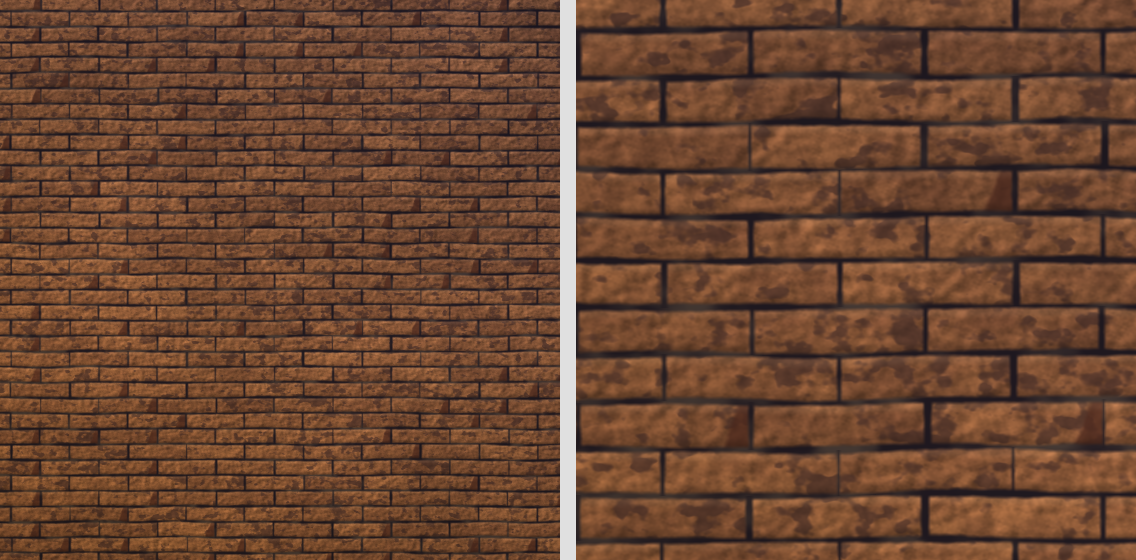
Left: the whole. Right: its middle third, enlarged.
Give the GLSL for this texture, as a Shadertoy shader.

```glsl
// Weathered brown brick wall in running bond with thin dark mortar joints.

const float ROWS = 36.17;         // courses over the canvas height
const float BRICKS = 9.576;       // bricks over the canvas width
const vec2 START = vec2(0.19, 0.47); // first joints, in brick and course units

const vec3 CLAY_LIGHT = vec3(0.565, 0.365, 0.228);
const vec3 CLAY_DARK = vec3(0.385, 0.238, 0.165);
const vec3 PIT = vec3(0.235, 0.155, 0.145);
const vec3 CHIP = vec3(0.29, 0.155, 0.115);
const vec3 JOINT_DARK = vec3(0.115, 0.092, 0.120);
const vec3 JOINT_PALE = vec3(0.33, 0.275, 0.235);

float hash(vec2 p) {
    vec3 q = fract(p.xyx * vec3(0.1031, 0.1030, 0.0973));
    q += dot(q, q.yzx + 33.33);
    return fract((q.x + q.y) * q.z);
}

float noise(vec2 p) {
    vec2 i = floor(p), f = fract(p);
    f = f * f * (3.0 - 2.0 * f);
    return mix(mix(hash(i), hash(i + vec2(1, 0)), f.x),
               mix(hash(i + vec2(0, 1)), hash(i + vec2(1, 1)), f.x), f.y);
}

float fbm(vec2 p) {
    float sum = 0.0, amp = 0.5;
    for (int i = 0; i < 3; i++) {
        sum += amp * noise(p);
        p = mat2(1.6, 1.2, -1.2, 1.6) * p + 17.3;
        amp *= 0.5;
    }
    return sum / 0.875;
}

// Clay face: q is in course heights, f is the place within the brick
vec3 brickColor(vec2 q, vec2 f, vec2 id) {
    float tone = hash(id + 3.7);
    float mottled = fbm(q * vec2(1.5, 2.2) + 40.0);
    vec3 col = mix(CLAY_DARK, CLAY_LIGHT, clamp(0.16 + 0.42 * tone + 0.75 * (mottled - 0.2), 0.0, 1.0));

    // Rough relief lit from the upper left
    vec2 g = q * vec2(3.6, 4.4);
    float relief = fbm(g) - fbm(g + vec2(0.45, -0.45));
    col *= 1.0 + 0.55 * relief;

    // Dark pits gather on the worn bricks, mostly toward their right ends
    float wear = hash(id + 91.3);
    float pits = smoothstep(0.56, 0.76, fbm(q * vec2(2.3, 3.2) + 9.0) + 0.13 * (wear - 0.5) + 0.10 * (f.x - 0.5));
    col = mix(col, PIT, 0.62 * pits);

    // Some right ends are broken off at a slant
    float slant = f.x + 0.10 * (0.5 - f.y) + 0.06 * (mottled - 0.5);
    float chip = step(0.78, hash(id + 57.1)) * smoothstep(0.86, 0.90, slant);
    col = mix(col, CHIP, 0.75 * chip);

    // Pale upper arris and shaded lower edge
    col += vec3(0.055, 0.050, 0.042) * smoothstep(0.70, 0.88, f.y);
    return col * mix(0.80, 1.0, smoothstep(0.05, 0.30, f.y));
}

// Mortar is mostly in shadow, with pale crumbs left in it
vec3 jointColor(vec2 q, float upright) {
    float crumbs = smoothstep(0.40, 0.80, fbm(q * vec2(0.9, 1.3) + 70.0));
    return mix(JOINT_DARK, JOINT_PALE, crumbs * mix(0.65, 0.35, upright));
}

// Broad change of light: warm lower left, cool and dim upper right
vec3 wallTint(vec2 uv) {
    float cool = clamp(0.75 * uv.y + 0.35 * uv.x - 0.1, 0.0, 1.0);
    vec3 tint = mix(vec3(1.04, 1.01, 0.88), vec3(0.97, 0.99, 1.13), cool);
    float stain = 0.90 + 0.20 * fbm(uv * 5.0 + 5.0);
    vec2 c = uv - vec2(0.45, 0.5);
    return tint * stain * (1.04 - 0.28 * dot(c, c));
}

void mainImage(out vec4 fragColor, in vec2 fragCoord) {
    vec2 uv = fragCoord / iResolution.xy;
    vec2 q = uv * ROWS;
    float pixel = ROWS / iResolution.y;

    // Slightly uneven courses, every other one shifted by half a brick
    float y = q.y - START.y + 0.12 * (noise(q * vec2(0.35, 0.5)) - 0.5);
    float row = floor(y);
    float x = uv.x * BRICKS - START.x - 0.5 * mod(row, 2.0);
    x += 0.035 * (noise(vec2(q.x * 0.3, row * 7.1)) - 0.5);
    vec2 id = vec2(floor(x), row) + 20.0;
    vec2 f = vec2(fract(x), fract(y));

    // Distance to the joints, with ragged edges and changing widths
    vec2 d = min(f, 1.0 - f) * vec2(ROWS / BRICKS, 1.0);
    d += 0.05 * (fbm(q * 3.0 + 31.0) - 0.5);
    float jointId = hash(vec2(floor(x + 0.5), row) + 130.0);
    vec2 halfWidth = vec2(mix(0.025, 0.085, jointId),
                          mix(0.035, 0.095, noise(vec2(q.x * 0.7, floor(y + 0.5) * 5.3))));
    float blur = 0.045 + 0.5 * pixel;
    vec2 face = smoothstep(halfWidth - blur, halfWidth + blur, d);

    vec3 col = mix(jointColor(q, 1.0 - face.x), brickColor(q, f, id), face.x * face.y);
    fragColor = vec4(clamp(col * wallTint(uv), 0.0, 1.0), 1.0);
}
```
